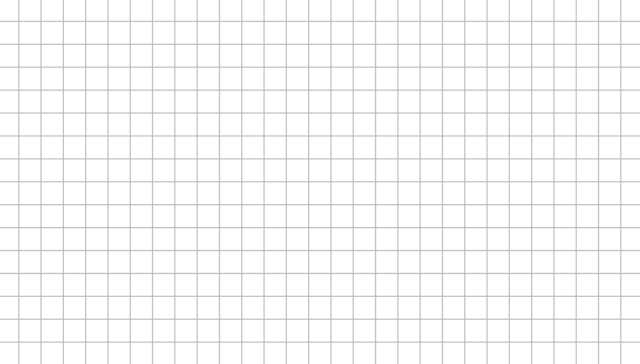
A Shadertoy shader for this pattern:

```glsl
const vec2 CELL_COUNT = vec2(28.70, 15.887);   // cells across and down the canvas
const vec2 FIRST_LINE = vec2(0.0293, 0.0600);  // first line from left and bottom, canvas fraction
const float LINE_WIDTH = 0.0029;               // fraction of canvas height
const float FILTER_PIXELS = 1.3;               // width of the smoothing filter
const vec3 PAPER_COLOR = vec3(1.0);
const vec3 LINE_COLOR = vec3(0.715);

// Signed offset to the nearest grid line on each axis, in canvas heights
vec2 nearestLineOffset(vec2 uv, vec2 canvasSize) {
    vec2 cell = (uv - FIRST_LINE) * CELL_COUNT;
    return (fract(cell + 0.5) - 0.5) / CELL_COUNT * canvasSize;
}

// Share of a box filter covered by a line, exact for hairlines too
vec2 lineCoverage(vec2 offset, float filterWidth) {
    vec2 right = min(offset + 0.5 * filterWidth, vec2(0.5 * LINE_WIDTH));
    vec2 left = max(offset - 0.5 * filterWidth, vec2(-0.5 * LINE_WIDTH));
    return clamp((right - left) / filterWidth, 0.0, 1.0);
}

void mainImage(out vec4 fragColor, in vec2 fragCoord) {
    vec2 uv = fragCoord / iResolution.xy;
    vec2 canvasSize = vec2(iResolution.x / iResolution.y, 1.0);
    float filterWidth = FILTER_PIXELS / iResolution.y;

    // Crossings keep the single line tone
    vec2 coverage = lineCoverage(nearestLineOffset(uv, canvasSize), filterWidth);
    float ink = 1.0 - (1.0 - coverage.x) * (1.0 - coverage.y);

    fragColor = vec4(mix(PAPER_COLOR, LINE_COLOR, ink), 1.0);
}
```
